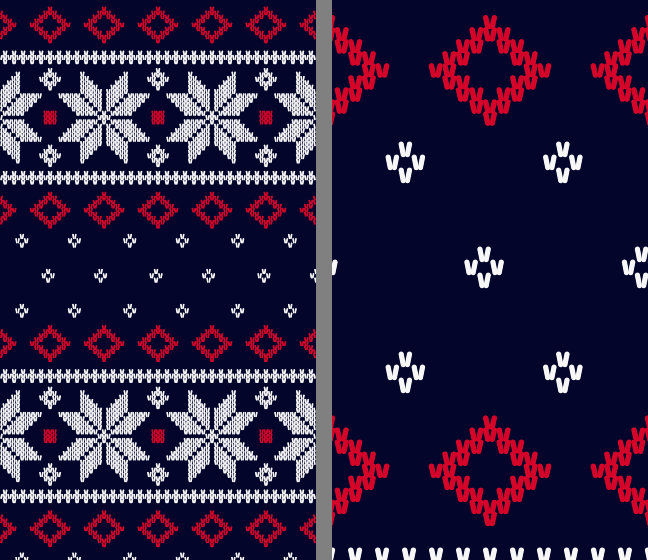
Left: the whole. Right: its middle third, enlarged.
Write a WebGL 2 fragment shader that draws this pattern.

```glsl
#version 300 es
precision highp float;

uniform vec2 u_resolution;
out vec4 fragColor;

// Lengths are in 1/768 of the canvas height
#define CANVAS_UNITS 768.0
#define TILE vec2(148.0, 437.0)
#define STAR_CENTRE vec2(-74.0, 170.0)
#define STITCH vec2(5.95, 5.95)
#define DIAMOND_STITCH vec2(6.2, 5.5)
#define BORDER_STITCH vec2(TILE.x / 24.0, 5.9)
#define YARN_RADIUS 0.2
#define NAVY vec3(0.01, 0.02, 0.17)
#define WHITE vec3(0.97, 0.97, 0.97)
#define RED vec3(0.83, 0.02, 0.16)

const int STAR = 0, FLOWER = 1, SQUARE = 2, DIAMOND = 3, BORDER = 4, SPRIG = 5;

float wrap(float x, float period) {
    return x - period * floor(x / period + 0.5);
}

// Is the stitch at this column and row, counted from the motif centre, coloured?
bool isLit(int motif, vec2 cell) {
    vec2 a = abs(cell);
    float far = max(a.x, a.y), near = min(a.x, a.y), ring = a.x + a.y;
    if (motif == STAR) {
        bool petal = near > 0.5 && near < 5.5 && far > near + 0.5 && far < near + 5.5;
        return petal || ring < 1.5;
    }
    if (motif == FLOWER) return ring > 0.5 && ring < 2.5;
    if (motif == SQUARE) return far < 1.5;
    if (motif == DIAMOND) return ring > 2.5 && ring < 4.5;
    if (motif == BORDER) return a.y < 0.5 || (a.y < 1.5 && mod(a.x, 2.0) < 0.5);
    return ring > 0.5 && ring < 1.5;
}

float capsule(vec2 p, vec2 a, vec2 b, float radius) {
    vec2 ab = b - a;
    float t = clamp(dot(p - a, ab) / dot(ab, ab), 0.0, 1.0);
    return length(p - a - ab * t) - radius;
}

// One V stitch: two slanted strands mirrored about the column axis
float stitch(vec2 p) {
    return capsule(vec2(abs(p.x), p.y), vec2(0.32, 0.36), vec2(0.16, -0.44), YARN_RADIUS);
}

// Coverage of a motif, gathered from the nearest cell and its neighbours
float knit(int motif, vec2 p, vec2 size, float pixel) {
    vec2 g = p / size;
    vec2 home = floor(g + 0.5);
    float d = 1e3;
    for (int j = -1; j <= 1; j++) {
        for (int i = -1; i <= 1; i++) {
            vec2 cell = home + vec2(i, j);
            if (isLit(motif, cell)) d = min(d, stitch(g - cell));
        }
    }
    float halfEdge = 0.6 * pixel / size.x;
    return 1.0 - smoothstep(-halfEdge, halfEdge, d);
}

void main() {
    float pixel = CANVAS_UNITS / u_resolution.y;
    vec2 p = (gl_FragCoord.xy - vec2(0.5 * u_resolution.x, 0.0)) * pixel - STAR_CENTRE;

    // Star band, mirrored above and below its centre line
    vec2 star = vec2(wrap(p.x, TILE.x), wrap(p.y, TILE.y));
    float between = wrap(p.x - 0.5 * TILE.x, TILE.x);
    float side = star.y < 0.0 ? -1.0 : 1.0;
    float white = knit(STAR, star, STITCH, pixel);
    white = max(white, knit(FLOWER, vec2(between, star.y - side * 52.5), STITCH, pixel));
    white = max(white, knit(BORDER, vec2(star.x, star.y - side * 82.5), BORDER_STITCH, pixel));

    // Red squares between stars and diamond rows outside the borders
    float red = knit(SQUARE, vec2(between, star.y), STITCH, pixel);
    vec2 diamond = vec2(wrap(p.x, 0.5 * TILE.x), star.y - side * 127.0);
    red = max(red, knit(DIAMOND, diamond, DIAMOND_STITCH, pixel));

    // Three staggered rows of sprigs, set in slightly uneven pairs
    float fieldY = wrap(p.y + 217.0, TILE.y);
    float row = clamp(floor(fieldY / 48.0 + 0.5), -1.0, 1.0);
    float pairX = wrap(p.x - (row == 0.0 ? 107.3 : 71.3), TILE.x);
    vec2 sprig = vec2(abs(pairX) - 36.0, fieldY - row * 48.0);
    white = max(white, knit(SPRIG, sprig, STITCH, pixel));

    vec3 color = mix(NAVY, RED, red);
    color = mix(color, WHITE, white);
    fragColor = vec4(color, 1.0);
}
```
